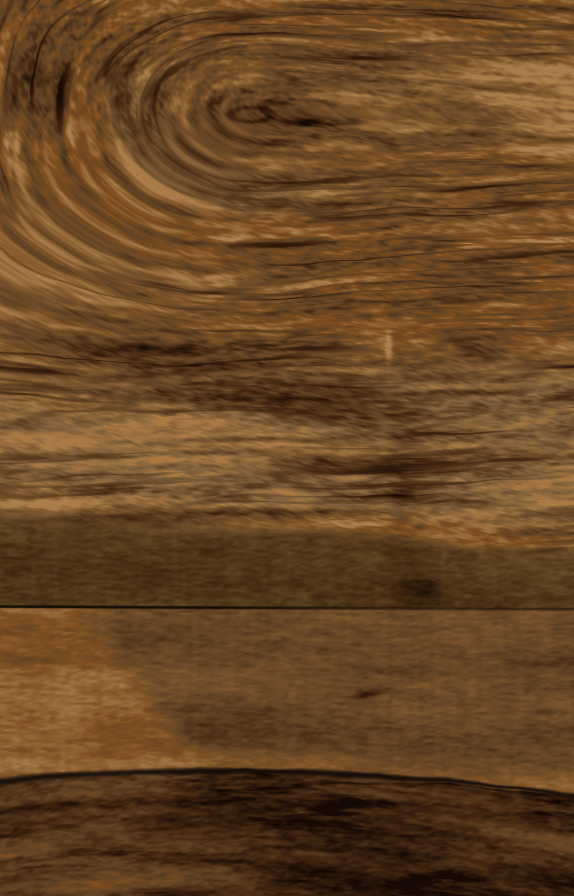
A Shadertoy shader for this texture:

```glsl
// Aged walnut boards: swirling heartwood around a knot, olive sapwood, a seam and a dark lower edge.

const vec2 KNOT = vec2(0.28, 0.872);
const float SEAM_Y = 0.323;

float hash(vec2 p) {
    vec3 q = fract(p.xyx * vec3(0.1031, 0.1030, 0.0973));
    q += dot(q, q.yzx + 33.33);
    return fract((q.x + q.y) * q.z);
}

float noise(vec2 p) {
    vec2 i = floor(p), f = fract(p);
    f = f * f * (3.0 - 2.0 * f);
    vec2 e = vec2(1.0, 0.0);
    return mix(mix(hash(i), hash(i + e), f.x),
               mix(hash(i + e.yx), hash(i + e.xx), f.x), f.y);
}

float fbm(vec2 p) {
    float sum = 0.0, amp = 0.53;
    for (int i = 0; i < 4; i++) {
        sum += amp * noise(p);
        p = p * 2.03 + 17.7;
        amp *= 0.5;
    }
    return sum;
}

// Soft elliptical spot, 1 at its centre
float spot(vec2 p, vec2 centre, vec2 radius) {
    vec2 d = (p - centre) / radius;
    return exp(-dot(d, d));
}

// Short fine fibres, centred on 0; two sheared layers hide the lattice
float pores(vec2 g) {
    float coarse = noise(vec2(g.x + 0.6 * g.y, g.y + 0.04 * g.x) * vec2(65.0, 270.0));
    float fine = noise(vec2(g.x - 0.5 * g.y, g.y - 0.05 * g.x) * vec2(150.0, 390.0) + 31.0);
    return 0.55 * coarse + 0.45 * fine - 0.5;
}

// Broken dark lines where a stretched noise crosses its middle
float veins(vec2 g, vec2 scale, float width) {
    float n = fbm(g * scale);
    float mask = smoothstep(0.4, 0.75, noise(g * scale * vec2(2.0, 0.5) + 41.0));
    return mask * (1.0 - smoothstep(0.0, width, abs(n - 0.5)));
}

// Grain coordinates: x along the fibres, y across them, wrapping left of the knot
vec2 swirl(vec2 p) {
    vec2 q = p - KNOT;
    q.y += 0.022 * (fbm(p * vec2(4.0, 9.0)) - 0.5);
    float left = 0.5 * (sqrt(q.x * q.x + 0.003) - q.x);
    float bend = 0.7 * left * exp(-q.y * q.y / 0.1);
    return vec2(p.x + 1.5 * p.y, length(vec2(bend, q.y)) + 0.03 * p.x);
}

// Each wood returns tone (0 dark, 1 light) and warmth (0 grey tan, 1 amber)
vec2 heartwood(vec2 p) {
    vec2 g = swirl(p);
    float pore = pores(g);
    float tone = 0.77 + 0.65 * (fbm(g * vec2(2.5, 13.0)) - 0.5);
    tone += 0.75 * (fbm(g * vec2(4.5, 62.0) + 9.0) - 0.5);
    tone += 0.5 * (noise(g * vec2(11.0, 150.0) + 3.0) - 0.5);
    tone += 0.62 * pore;

    // Growth lines, interrupted by the pores and calm at the knot
    float lines = 0.42 * veins(g, vec2(2.8, 48.0), 0.07);
    lines += 0.34 * veins(g + 5.0, vec2(4.0, 75.0), 0.09);
    tone -= lines * (0.8 + 1.3 * pore) * smoothstep(0.0, 0.09, g.y);

    // Stains, bright oval figure and the knot eye
    tone -= 0.26 * spot(p, vec2(0.25, 0.58), vec2(0.17, 0.04));
    tone -= 0.2 * spot(p, vec2(0.04, 0.91), vec2(0.10, 0.05));
    float oval = spot(p, vec2(0.61, 0.825), vec2(0.13, 0.018));
    tone += 0.22 * oval - 0.3 * spot(p, vec2(0.57, 0.848), vec2(0.10, 0.005));
    float eye = length((p - KNOT) * vec2(0.36, 1.0));
    tone -= 0.3 * (1.0 - smoothstep(0.0, 0.004, abs(eye - 0.008)));
    tone -= 0.35 * spot(p, KNOT + vec2(0.07, -0.008), vec2(0.035, 0.006));

    float warmth = 0.42 + 2.6 * (fbm(g * vec2(2.0, 12.0) + 23.0) - 0.5);
    warmth += 0.5 * oval + 0.35 * smoothstep(0.6, 0.85, p.y);
    return vec2(tone, warmth);
}

vec2 sapwood(vec2 p) {
    float tone = 0.42 + 0.3 * (fbm(p * vec2(5.0, 22.0)) - 0.5) + 0.32 * pores(p);
    return vec2(tone + 0.05 * (noise(p * vec2(190.0, 12.0)) - 0.5), 0.1);
}

vec2 lowerBoard(vec2 p, float edge) {
    float drop = max(SEAM_Y - 0.013 - p.y, 0.0) / 0.165;
    float curve = 0.09 + 0.14 * pow(drop, 1.3) + 0.03 * (fbm(p * 14.0) - 0.5);
    float shade = smoothstep(-0.012, 0.035, p.x - curve);
    shade *= 1.0 - 0.55 * smoothstep(0.045, 0.0, p.y - edge);
    float tone = mix(0.8, 0.51, shade);
    tone += 0.55 * (fbm(p * vec2(4.0, 34.0) + 3.0) - 0.5) + 0.34 * pores(p);
    tone += 0.07 * (noise(p * vec2(170.0, 9.0)) - 0.5);
    tone -= 0.5 * spot(p, vec2(0.41, 0.225 + 0.2 * (p.x - 0.41)), vec2(0.018, 0.004));
    tone -= 0.3 * spot(p, vec2(0.61, 0.205), vec2(0.016, 0.004));
    return vec2(tone, mix(0.9, 0.5, shade));
}

vec2 darkEdge(vec2 p, float edge) {
    vec2 g = vec2(p.x, p.y - edge);
    float tone = mix(0.46, 0.24, smoothstep(0.05, 0.35, p.x));
    tone += 0.7 * (fbm(g * vec2(5.0, 34.0) + 7.0) - 0.5);
    tone += 0.5 * (fbm(g * vec2(9.0, 95.0)) - 0.5) + 0.4 * pores(g);
    tone -= 0.25 * veins(g, vec2(4.0, 50.0), 0.1);
    tone -= 0.35 * spot(g, vec2(0.1, -0.035), vec2(0.25, 0.006));
    return vec2(tone, 1.0);
}

vec3 woodColour(float tone, float warmth) {
    vec3 umber = vec3(0.14, 0.07, 0.03), bark = vec3(0.27, 0.16, 0.07);
    vec3 brown = vec3(0.38, 0.26, 0.14), gold = vec3(0.61, 0.44, 0.25);
    vec3 greyTan = vec3(0.49, 0.37, 0.23), amber = vec3(0.49, 0.30, 0.12);
    float t = clamp(tone, -0.1, 1.12) * 4.0;
    vec3 c = mix(umber, bark, clamp(t, -0.4, 1.0));
    c = mix(c, brown, clamp(t - 1.0, 0.0, 1.0));
    c = mix(c, mix(greyTan, amber, clamp(warmth, 0.0, 1.0)), clamp(t - 2.0, 0.0, 1.0));
    return mix(c, gold, clamp(t - 3.0, 0.0, 1.48));
}

void mainImage(out vec4 fragColor, in vec2 fragCoord) {
    vec2 p = fragCoord / iResolution.y;
    p.x *= 0.6406 * iResolution.y / iResolution.x;
    float seam = SEAM_Y - 0.005 * p.x;
    float edge = 0.142 - 0.18 * pow(abs(p.x - 0.25), 2.0) + 0.004 * (fbm(p.xx * 18.0) - 0.5);
    float sapTop = 0.428 - 0.075 * p.x + 0.018 * (fbm(p * vec2(9.0, 20.0)) - 0.5);

    // Stack the woods from top to bottom
    float above = smoothstep(-0.001, 0.001, p.y - seam);
    float olive = smoothstep(0.014, -0.014, p.y - sapTop) * above;
    vec2 wood = heartwood(p);
    wood += vec2(0.14, 0.3) * exp(-pow((p.y - sapTop - 0.015) / 0.013, 2.0));
    wood = mix(lowerBoard(p, edge), mix(wood, sapwood(p), olive), above);
    wood = mix(darkEdge(p, edge), wood, smoothstep(-0.003, 0.003, p.y - edge));

    // Vertical water stain, blot and pale nick
    wood.x -= 0.18 * spot(p, vec2(0.452, 0.45), vec2(0.022, 0.13));
    wood.x -= 0.35 * spot(p, vec2(0.475, 0.342), vec2(0.022, 0.014));
    wood.x += 0.45 * spot(p, vec2(0.434, 0.61), vec2(0.004, 0.017));

    vec3 colour = woodColour(wood.x, wood.y);
    colour *= mix(vec3(1.0), vec3(0.92, 0.96, 0.86), olive);

    // Dark joint lines
    float joint = smoothstep(0.0026, 0.0005, abs(p.y - seam)) * mix(0.95, 0.5, smoothstep(0.2, 0.5, p.x));
    float gap = 0.002 + 0.007 * noise(vec2(p.x * 14.0, 2.0));
    float crack = smoothstep(gap, 0.0, abs(p.y - edge + 0.002)) * 0.85;
    colour = mix(colour, vec3(0.07, 0.045, 0.035), max(joint, crack));
    fragColor = vec4(colour, 1.0);
}
```
